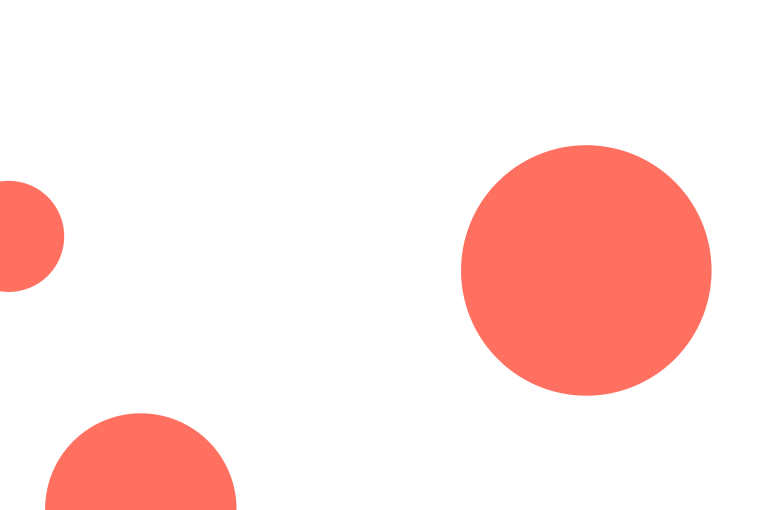
Write a WebGL 2 fragment shader that draws this background.

```glsl
#version 300 es
precision highp float;

uniform vec2 u_resolution;
out vec4 fragColor;

const vec3 WHITE = vec3(1.0);
const vec3 CORAL = vec3(1.0, 0.44, 0.38);

float circleDistance(vec2 point, vec2 center, float radius) {
    return length(point - center) - radius;
}

// Coverage of a shape, softened over one pixel
float coverage(float distanceToEdge, float pixelSize) {
    return clamp(0.5 - distanceToEdge / pixelSize, 0.0, 1.0);
}

void main() {
    // Canvas height is one unit
    vec2 point = gl_FragCoord.xy / u_resolution.y;
    float pixelSize = 1.0 / u_resolution.y;

    // Large disc at right, small disc at left edge, half disc at the bottom
    float largeDisc = circleDistance(point, vec2(1.1496, 0.4697), 0.2456);
    float leftDisc = circleDistance(point, vec2(0.0170, 0.5365), 0.1089);
    float bottomDisc = circleDistance(point, vec2(0.2761, 0.0020), 0.1876);
    float discs = min(largeDisc, min(leftDisc, bottomDisc));

    vec3 color = mix(WHITE, CORAL, coverage(discs, pixelSize));
    fragColor = vec4(color, 1.0);
}
```
